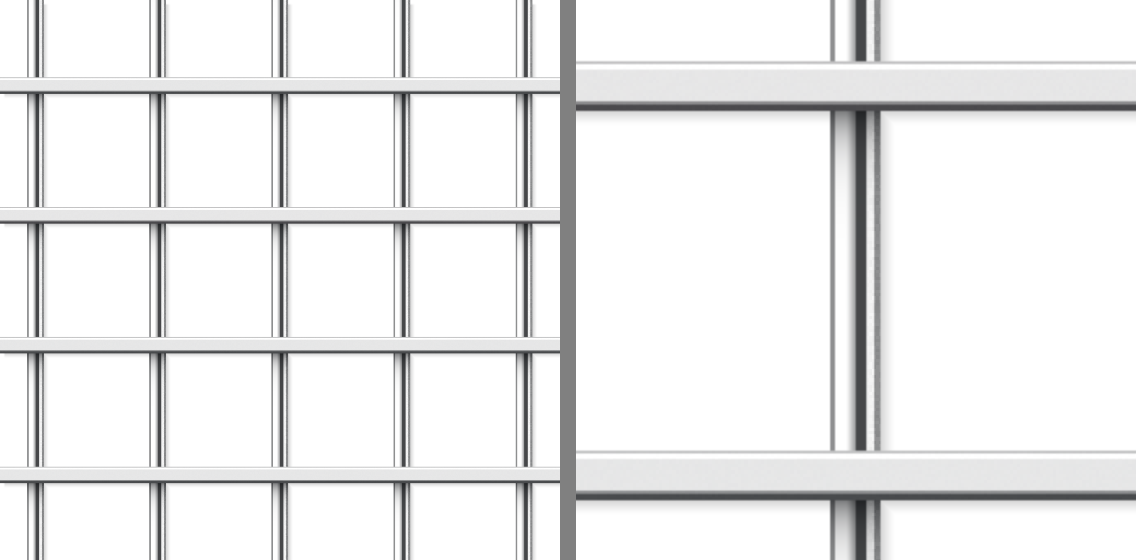
Left, the full canvas; right, a detail of the centre.
Write a WebGL 1 fragment shader that draws this pattern.

```glsl
precision highp float;
// Steel lattice: flat horizontal bars laid over round vertical rods, on white.
uniform vec2 u_resolution;

float hash(vec2 p) {
  vec3 q = fract(vec3(p.xyx) * 0.1031);
  q += dot(q, q.yzx + 33.33);
  return fract((q.x + q.y) * q.z);
}

// Soft-edged strip covering a..b
float band(float x, float a, float b, float soft) {
  return smoothstep(a - soft, a + soft, x) * (1.0 - smoothstep(b - soft, b + soft, x));
}

// Signed offset from the leading edge of the nearest repeat
float repeatFrom(float x, float start, float period) {
  return mod(x - start + 20.0, period) - 20.0;
}

// Brightness across a vertical rod, 22.7 units wide
float rodTone(float x, float soft) {
  float tone = mix(1.0, 0.62, smoothstep(6.5, 12.0, x));
  tone = mix(tone, 0.56, band(x, -1.0, 1.9, soft));
  tone = mix(tone, 0.28, band(x, 11.4, 16.2, soft));
  tone = mix(tone, 0.95, band(x, 16.4, 20.0, soft));
  return mix(tone, 0.55, smoothstep(20.0 - soft, 20.0 + soft, x));
}

// Brightness down a horizontal bar, 22.7 units deep
float barTone(float y, float soft) {
  float tone = mix(0.76, 1.0, smoothstep(1.3 - soft, 1.3 + soft, y));
  tone = mix(tone, 0.903, smoothstep(3.8 - soft, 3.8 + soft, y));
  tone = mix(tone, 0.55, smoothstep(18.3 - soft, 18.3 + soft, y));
  return mix(tone, 0.29, smoothstep(19.8 - soft, 19.8 + soft, y));
}

// Narrow shadow past the trailing edge
float castShadow(float x) {
  return smoothstep(18.0, 22.0, x) * (1.0 - smoothstep(21.0, 30.0, x));
}

void main() {
  // The canvas spans 768 units, with y running down
  vec2 uv = gl_FragCoord.xy / u_resolution;
  vec2 p = vec2(uv.x, 1.0 - uv.y) * 768.0;
  float soft = max(0.7, 384.0 / min(u_resolution.x, u_resolution.y));
  float x = repeatFrom(p.x, 37.5, 167.5);
  float y = repeatFrom(p.y, 106.0, 178.0);
  float row = floor((p.y - 86.0) / 178.0);
  float grain = hash(floor(p / 1.5)) - 0.5;

  // Shadows on the white ground start just inside the top and left borders
  float shadow = max(castShadow(x) * smoothstep(4.0, 8.0, p.y),
                     castShadow(y) * smoothstep(4.0, 8.0, p.x));
  vec3 color = vec3(1.0 - 0.17 * shadow);

  // Rods, darkened below each bar
  float tone = rodTone(x, soft) + grain * 0.05 * smoothstep(15.0, 20.0, x);
  float contact = step(15.0, y) * exp(-max(y - 22.7, 0.0) / 13.0);
  tone *= 1.0 - 0.52 * contact;
  vec3 rod = tone + vec3(-0.008, 0.0, 0.010) * (1.0 - tone);
  color = mix(color, rod, band(x, -0.3, 22.7, soft));

  // Bars, with a slight tint of their own along the dark lower edge
  tone = barTone(y, soft) + grain * 0.008;
  float tint = hash(vec2(row, 7.0)) - 0.5;
  vec3 bar = tone + vec3(-0.012 + 0.04 * tint, 0.004 - 0.02 * tint, 0.014) * (1.0 - tone);
  color = mix(color, bar, band(y, 0.0, 22.7, soft));

  gl_FragColor = vec4(clamp(color, 0.0, 1.0), 1.0);
}
```
